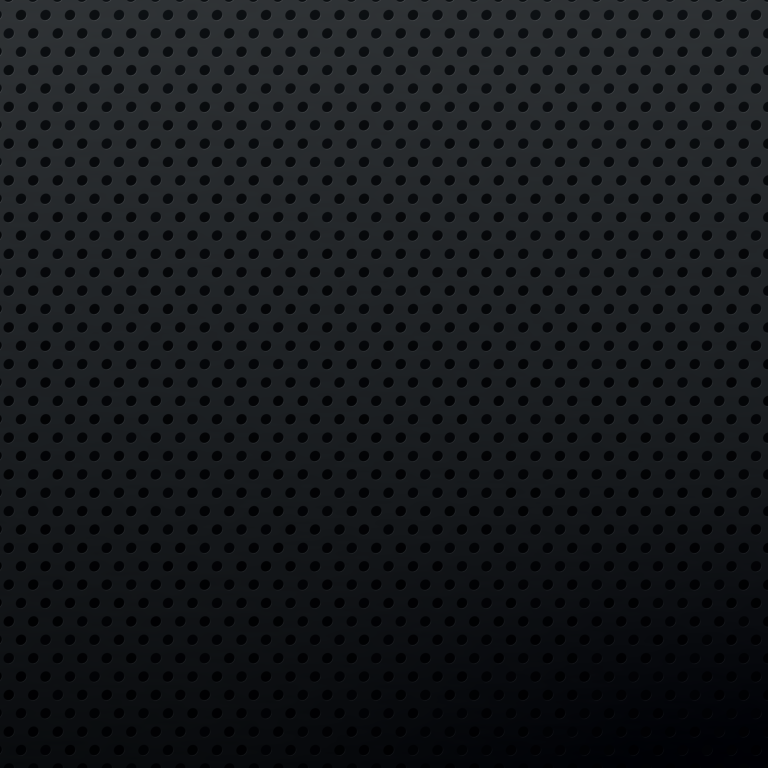
A three.js fragment shader for this texture:

```glsl
// Dark perforated metal panel: staggered round holes under a soft top-down light.
varying vec2 vUv;

// Hole layout, in canvas widths
const vec2 PITCH = vec2(0.031901, 0.023926);      // column and row spacing
const vec2 FIRST_HOLE = vec2(0.02734, 0.98047);   // centre of the top left hole
const float HOLE_RADIUS = 0.0067;
const float HOLE_STRETCH = 1.05;                  // elongation along the rising diagonal
const float EDGE_SOFTNESS = 0.0010;

// Lit rim on the lower right of each hole
const float RIM_WIDTH = 0.0011;
const float RIM_STRENGTH = 0.075;
const vec2 RIM_DIRECTION = vec2(0.6, -0.8);

// Panel and hole colours
const vec3 PANEL_TOP = vec3(0.182, 0.196, 0.207);
const vec3 PANEL_MIDDLE = vec3(0.112, 0.126, 0.138);
const vec3 PANEL_BOTTOM = vec3(0.030, 0.038, 0.048);
const vec3 CORNER_SHADE = vec3(0.035, 0.038, 0.030);
const vec3 HOLE_TOP = vec3(0.047, 0.060, 0.072);
const vec3 HOLE_BOTTOM = vec3(0.002, 0.004, 0.012);
const float HOLE_VARIATION = 0.012;
const float GRAIN = 0.005;

float hash(vec2 p) {
  vec3 q = fract(vec3(p.xyx) * 0.1031);
  q += dot(q, q.yzx + 33.33);
  return fract((q.x + q.y) * q.z);
}

float valueNoise(vec2 p) {
  vec2 i = floor(p);
  vec2 f = fract(p);
  f = f * f * (3.0 - 2.0 * f);
  float low = mix(hash(i), hash(i + vec2(1.0, 0.0)), f.x);
  float high = mix(hash(i + vec2(0.0, 1.0)), hash(i + vec2(1.0)), f.x);
  return mix(low, high, f.y);
}

vec3 panelColor(vec2 uv) {
  float height = clamp(uv.y - 0.04 * (uv.x - 0.5), 0.0, 1.0);
  vec3 lower = mix(PANEL_BOTTOM, PANEL_MIDDLE, min(height * 2.0, 1.0));
  vec3 color = mix(lower, PANEL_TOP, max(height * 2.0 - 1.0, 0.0));
  float corner = smoothstep(0.2, 1.0, uv.x) * (1.0 - smoothstep(0.0, 0.45, uv.y));
  color -= CORNER_SHADE * corner;
  return color + GRAIN * (valueNoise(uv * vec2(40.0, 150.0)) - 0.5);
}

// Signed distance to a slightly slanted ellipse
float holeDistance(vec2 p) {
  vec2 diagonal = vec2(p.x + p.y, p.y - p.x) * 0.70711;
  return length(diagonal * vec2(1.0 / HOLE_STRETCH, HOLE_STRETCH)) - HOLE_RADIUS;
}

void main() {
  // Nearest hole, with every other row shifted by half a column
  vec2 grid = (vUv - FIRST_HOLE) / PITCH;
  float row = floor(grid.y + 0.5);
  grid.x -= 0.5 * mod(row, 2.0);
  vec2 cell = vec2(floor(grid.x + 0.5), row);
  vec2 local = (grid - cell) * PITCH;
  float dist = holeDistance(local);

  // Panel with the lit rim
  vec3 color = panelColor(vUv);
  float facing = dot(local / max(length(local), 0.0001), RIM_DIRECTION);
  float rimOffset = (dist - 0.5 * RIM_WIDTH) / RIM_WIDTH;
  float rim = exp(-rimOffset * rimOffset * 2.0) * smoothstep(0.1, 1.0, facing);
  color += RIM_STRENGTH * rim * mix(0.5, 1.0, vUv.y);

  // Dark hole, a little different in each cell
  vec3 hole = mix(HOLE_BOTTOM, HOLE_TOP, vUv.y * vUv.y);
  hole += HOLE_VARIATION * (hash(cell + 80.0) - 0.5) * vec3(0.6, 0.8, 1.2);
  float mask = 1.0 - smoothstep(-EDGE_SOFTNESS, EDGE_SOFTNESS, dist);
  color = mix(color, hole, mask);

  gl_FragColor = vec4(max(color, 0.0), 1.0);
}
```
